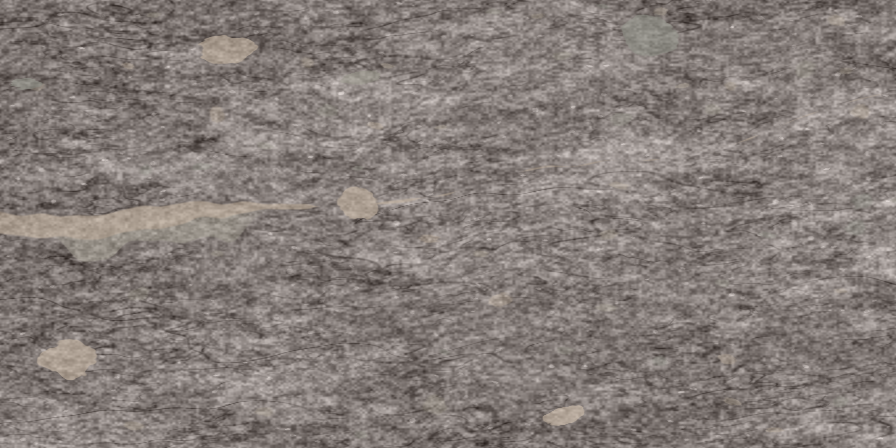
Reproduce this texture procedurally as a WebGL 2 fragment shader.

```glsl
#version 300 es
precision highp float;
// Weathered grey-brown schist: fine grain drawn out along a wavy, near-level
// foliation, with dark creases, pale smears, scattered clasts and one long vein.
// Stretched value noise makes the rock; jittered cells place the clasts.

#define BASE_TONE 0.512
#define TINT vec3(0.0, -0.032, -0.045)
#define BROAD_AMOUNT 0.20
#define STREAK_AMOUNT 0.23
#define GRAIN_AMOUNT 0.21
#define DUST_AMOUNT 0.17
#define CREASE_DEPTH 0.12
#define SMEAR_LIFT 0.07
#define CREAM vec3(0.70, 0.645, 0.59)
#define GREY_GREEN vec3(0.56, 0.555, 0.525)

uniform vec2 u_resolution;
out vec4 fragColor;

float hash(vec2 p) {
    return fract(sin(dot(p, vec2(127.1, 311.7))) * 43758.5);
}

float noise(vec2 p) {
    vec2 i = floor(p), f = fract(p);
    f = f * f * (3.0 - 2.0 * f);
    float low = mix(hash(i), hash(i + vec2(1, 0)), f.x);
    float high = mix(hash(i + vec2(0, 1)), hash(i + vec2(1, 1)), f.x);
    return mix(low, high, f.y);
}

float fbm(vec2 p) {
    float sum = 0.0, weight = 0.55;
    for (int i = 0; i < 3; i++) {
        sum += weight * noise(p);
        p = p * 2.03 + vec2(17.3, 9.1);
        weight *= 0.5;
    }
    return sum / 0.9625;
}

// Broken thin lines along the mid level of a stretched noise.
float creases(vec2 p, vec2 freq, float width) {
    float level = abs(fbm(p * freq) - 0.5);
    float gate = smoothstep(0.48, 0.7, noise(p * freq * vec2(0.7, 0.45) + 31.0));
    return (1.0 - smoothstep(0.0, width, level)) * gate;
}

// Scattered ragged ellipses: x is coverage, y a random value per clast.
vec2 clasts(vec2 p, float cell, float chance, float size, float soft) {
    vec2 result = vec2(0.0);
    vec2 home = floor(p / cell);
    for (int k = 0; k < 9; k++) {
        vec2 id = home + vec2(k % 3 - 1, k / 3 - 1);
        vec2 seed = id + size * 531.0;
        if (hash(seed + 3.7) > chance) continue;
        float pick = hash(seed + 8.3);
        vec2 jitter = vec2(hash(seed + 1.1), hash(seed + 5.9));
        vec2 q = p - (id + 0.15 + 0.7 * jitter) * cell;
        float angle = 0.5 * (hash(seed + 2.3) - 0.5);
        float c = cos(angle), s = sin(angle);
        q = vec2(c * q.x + s * q.y, c * q.y - s * q.x);
        q.y *= mix(1.1, 3.2, hash(seed + 6.1));
        float radius = size * mix(0.45, 1.0, pick);
        float ragged = 1.0 + 0.7 * (fbm(q / radius * 1.5 + seed) - 0.5);
        float cover = 1.0 - smoothstep(-soft, soft, length(q) - radius * ragged);
        if (cover > result.x) result = vec2(cover, hash(seed + 4.7));
    }
    return result;
}

void main() {
    vec2 p = gl_FragCoord.xy / u_resolution.y;
    float pixel = 1.0 / u_resolution.y;

    // Foliation coordinates: slight rise to the right and gentle waves
    vec2 flow = p;
    flow.y += 0.06 * (noise(p * vec2(2.5, 3.0)) - 0.5) - 0.05 * p.x;
    flow.y += 0.014 * (noise(p * vec2(13.0, 18.0)) - 0.5);

    // Rock body, from broad patches down to dust
    float broad = fbm(flow * vec2(1.6, 5.5) + 4.0) - 0.5;
    float streak = fbm(flow * vec2(15.0, 52.0)) - 0.5;
    float grain = noise(flow * vec2(75.0, 140.0)) - 0.5;
    float dust = noise(p * vec2(170.0, 215.0) + 50.0) - 0.5;
    float fine = GRAIN_AMOUNT * grain + DUST_AMOUNT * dust;
    float tone = BASE_TONE + BROAD_AMOUNT * broad + STREAK_AMOUNT * streak + fine;

    // Pale smears and dark creases
    float smear = smoothstep(0.57, 0.68, fbm(flow * vec2(5.0, 15.0) + 23.0));
    tone += SMEAR_LIFT * smear;
    float crease = creases(flow, vec2(8.0, 30.0), 0.06);
    crease = max(crease, 0.8 * creases(flow + 7.0, vec2(17.0, 55.0), 0.09));
    crease = max(crease, 1.2 * creases(flow + 3.0, vec2(2.2, 9.0), 0.013));
    tone -= CREASE_DEPTH * crease;
    vec3 color = vec3(tone) + TINT;

    // Small specks, then mid-sized and large clasts
    vec2 speck = clasts(p, 0.035, 0.3, 0.0075, 1.2 * pixel);
    color += speck.x * mix(0.04, 0.16, speck.y);
    vec2 pebble = clasts(p, 0.13, 0.4, 0.027, 0.005);
    vec3 pebbleColor = mix(GREY_GREEN, CREAM, pebble.y) + 0.7 * fine;
    color = mix(color, pebbleColor, pebble.x * 0.6);
    vec2 large = clasts(p, 0.34, 0.36, 0.075, 1.3 * pixel);
    vec3 largeColor = mix(GREY_GREEN, CREAM, smoothstep(0.3, 0.6, large.y));
    color = mix(color, largeColor + 0.45 * fine + 0.1 * streak, large.x * 0.88);

    // Long tapering vein with a greyer ragged lobe hanging below it
    float spine = 0.505 + 0.07 * p.x * p.x - 0.014 * sin(p.x * 9.0);
    spine += 0.012 * (noise(p * vec2(14.0, 3.0)) - 0.5);
    float taper = 1.0 - smoothstep(0.35, 0.78, p.x);
    float halfWidth = mix(-0.003, 0.023, taper) + 0.012 * (noise(p * 22.0) - 0.5);
    float vein = 1.0 - smoothstep(-pixel, 1.5 * pixel, abs(p.y - spine) - halfWidth);
    float reach = smoothstep(0.02, 0.2, p.x) * (1.0 - smoothstep(0.5, 0.63, p.x));
    float hang = reach * (0.025 + 0.065 * noise(p * vec2(17.0, 9.0) + 12.0));
    float below = spine - p.y;
    float lobe = smoothstep(0.0, 0.01, below) * reach;
    lobe *= 1.0 - smoothstep(-0.003, 0.003, below - hang);
    float shadow = smoothstep(0.0, 0.01, below - hang) * exp(-70.0 * max(below - hang, 0.0));
    color -= 0.09 * shadow * (1.0 - smoothstep(0.4, 0.75, p.x));
    color = mix(color, mix(GREY_GREEN, CREAM, 0.35) + 0.6 * fine, lobe * 0.8);
    color = mix(color, CREAM - 0.02 + 0.45 * fine + 0.12 * streak, vein * 0.9);

    fragColor = vec4(clamp(color, 0.0, 1.0), 1.0);
}
```
